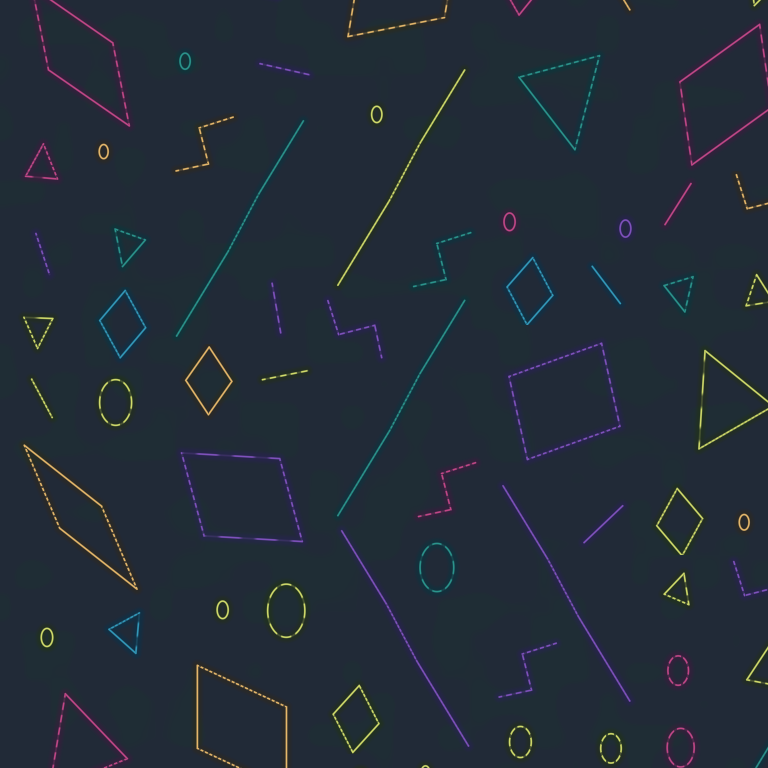
A Shadertoy shader for this pattern:

```glsl
// Scattered thin neon outlines (rings, polygons, zigzags, bent lines) on dark navy.
#define BLOCK vec2(0.21, 0.30)    // area holding one large shape or six small ones
#define CELL vec2(0.105, 0.10)    // area of one small shape
#define STROKE 0.0011             // half width of a line
#define HALO 0.0075               // reach of the faint tint around lines
#define TINT 0.20                 // strength of that tint
#define STEP 0.0027               // stair height that breaks slanted lines into dashes
#define GAP_INK 0.22              // ink left inside a gap
#define BENT_SHARE 0.20           // blocks with a bent line
#define LARGE_SHARE 0.64          // blocks up to here hold a large polygon
#define NAVY vec3(0.130, 0.163, 0.217)
#define SLATE vec3(0.122, 0.176, 0.206)

const float TAU = 6.2831853;
const vec3 PALETTE[6] = vec3[6](
    vec3(0.82, 0.86, 0.42),   // lime
    vec3(0.90, 0.72, 0.42),   // amber
    vec3(0.17, 0.58, 0.55),   // teal
    vec3(0.76, 0.28, 0.53),   // pink
    vec3(0.50, 0.32, 0.74),   // violet
    vec3(0.20, 0.60, 0.73));  // blue

float hash(vec2 seed, float salt) {
    return fract(sin(dot(seed, vec2(127.1, 311.7)) + salt * 74.7) * 43758.5453);
}

float noise(vec2 p) {
    vec2 i = floor(p), f = fract(p);
    f = f * f * (3.0 - 2.0 * f);
    return mix(mix(hash(i, 0.0), hash(i + vec2(1, 0), 0.0), f.x),
               mix(hash(i + vec2(0, 1), 0.0), hash(i + 1.0, 0.0), f.x), f.y);
}

vec2 polar(float angle) { return vec2(cos(angle), sin(angle)); }

// A mark is (line coverage, halo strength)
vec2 stroke(float d, float ink) {
    float soft = max(0.0010, 0.7 / iResolution.y);
    float line = 1.0 - smoothstep(STROKE - soft, STROKE + soft, d);
    return vec2(line * ink, 1.0 - smoothstep(0.3 * HALO, 1.3 * HALO, d));
}

// Line whose dash length follows its slope, solid near the diagonals and axes
vec2 segment(vec2 p, vec2 a, vec2 b) {
    vec2 ab = b - a, dir = abs(normalize(ab));
    float t = clamp(dot(p - a, ab) / dot(ab, ab), 0.0, 1.0);
    float slant = min(dir.x, dir.y);
    float gap = 1.0 - smoothstep(0.12, 0.28, abs(fract(t * length(ab) * slant / STEP) - 0.5));
    gap *= 1.0 - smoothstep(0.40, 0.55, slant);
    return stroke(length(p - a - ab * t), mix(1.0, GAP_INK, gap));
}

vec2 ring(vec2 p, vec2 radius, float broken) {
    p += 1e-5;
    float k = length(p / radius);
    float d = abs(k * (k - 1.0) / length(p / (radius * radius)));
    float gap = 1.0 - smoothstep(-0.9, -0.3, cos(8.0 * atan(p.y / radius.y, p.x / radius.x)));
    return stroke(d, mix(1.0, GAP_INK, gap * broken));
}

vec2 polygon(vec2 p, int corners, vec2 radius, float turn) {
    vec2 mark = vec2(0);
    float arc = TAU / float(corners);
    for (int i = 0; i < corners; i++) {
        float a = turn + arc * float(i);
        mark = max(mark, segment(p, radius * polar(a), radius * polar(a + arc)));
    }
    return mark;
}

vec2 parallelogram(vec2 p, vec2 u, vec2 v) {
    vec2 mark = max(segment(p, u + v, u - v), segment(p, -u - v, v - u));
    return max(mark, max(segment(p, u + v, v - u), segment(p, u - v, -u - v)));
}

vec2 bentLine(vec2 p, vec2 a, vec2 b, vec2 c, vec2 d) {
    return max(max(segment(p, a, b), segment(p, b, c)), segment(p, c, d));
}

vec2 smallShape(vec2 p, vec2 seed) {
    float kind = hash(seed, 2.0), size = hash(seed, 3.0), turn = hash(seed, 4.0);
    vec2 jitter = vec2(hash(seed, 5.0), hash(seed, 6.0)) - 0.5;
    if (kind < 0.32) return ring(p - jitter * 0.06, vec2(0.0062, 0.0098) * (0.9 + 0.3 * size), 0.0);
    p -= jitter * 0.02;
    if (kind < 0.53) return ring(p, vec2(0.7, 1.0) * mix(0.019, 0.040, size * size), 1.0);
    if (kind < 0.68) {
        vec2 end = mix(0.028, 0.037, size) * polar(TAU * turn);
        return segment(p, -end, end);
    }
    if (kind < 0.79) {
        p = turn < 0.5 ? p : vec2(p.y, -p.x);
        return bentLine(p, vec2(-0.037, -0.034), vec2(0.005, -0.025), vec2(-0.007, 0.022), vec2(0.037, 0.036));
    }
    if (kind < 0.91) return polygon(p, 3, vec2(0.9, 1.1) * mix(0.020, 0.031, size), TAU * turn);
    return polygon(p, 4, vec2(0.030, 0.044), 0.35 * (turn - 0.5));
}

vec2 largeShape(vec2 p, vec2 seed) {
    float turn = hash(seed, 7.0), lean = hash(seed, 8.0) - 0.5;
    if (hash(seed, 9.0) < 0.36) return polygon(p, 3, vec2(0.062, 0.074), TAU * turn);
    return parallelogram(p, 0.064 * polar(1.4 * (turn - 0.5)), vec2(0.05 * lean, 0.054));
}

vec3 paint(vec3 base, vec2 mark, vec3 ink) {
    vec3 chroma = ink - dot(ink, vec3(0.30, 0.59, 0.11));
    return mix(base + TINT * mark.y * chroma, ink, mark.x);
}

void mainImage(out vec4 fragColor, in vec2 fragCoord) {
    vec2 p = fragCoord / iResolution.y;
    vec3 color = mix(NAVY, SLATE, smoothstep(0.60, 0.75, noise(p * 24.0)));

    // Columns of blocks, each column slid by its own amount
    p.y += BLOCK.y * hash(vec2(floor(p.x / BLOCK.x), 3.0), 1.0);
    vec2 block = floor(p / BLOCK), q = p - (block + 0.5) * BLOCK;
    vec2 cell = clamp(floor((q + 0.5 * BLOCK) / CELL), vec2(0), vec2(1, 2));
    float kind = hash(block, 11.0), side = hash(block, 12.0) < 0.5 ? -1.0 : 1.0;
    vec3 blockInk = PALETTE[int(6.0 * hash(block, 13.0))];

    // Large feature, leaving some cells free
    bool isFree = true;
    if (kind < BENT_SHARE) {
        vec2 s = vec2(side, 1.0);
        color = paint(color, bentLine(q * s, vec2(-0.085, -0.140), vec2(-0.018, -0.030),
                                      vec2(0.022, 0.045), vec2(0.080, 0.140)), blockInk);
        isFree = (cell.x - 0.5) * (cell.y - 1.0) * side < 0.0;
    } else if (kind < LARGE_SHARE) {
        color = paint(color, largeShape(q - vec2(0.0, 0.05 * side), block), blockInk);
        isFree = cell.y == 1.0 - side;
    }

    // One small shape per free cell, favouring the warm inks
    if (isFree) {
        vec2 seed = block * vec2(2, 3) + cell;
        vec3 ink = PALETTE[int(6.0 * pow(hash(seed, 14.0), 1.5))];
        color = paint(color, smallShape(q + 0.5 * BLOCK - (cell + 0.5) * CELL, seed), ink);
    }
    fragColor = vec4(color, 1.0);
}
```
